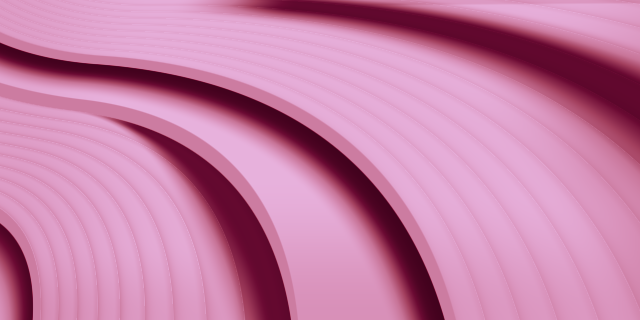
Give the GLSL for this background, as a WebGL 2 fragment shader.

```glsl
#version 300 es
precision highp float;

uniform vec2 u_resolution;
out vec4 fragColor;

#define LIP_TONE 0.66
#define UPPER_GROOVE 0.13
#define LOWER_GROOVE 0.20
#define LOWER_STEPS 9.0
#define BAND_START 6.0
#define BAND_END 9.3
#define FLOOR_FADE 0.20

// Tone 0..1 to colour, from deep wine to pale pink
vec3 palette(float tone) {
    vec3 ramp[6] = vec3[6](
        vec3(0.23, 0.00, 0.10), vec3(0.42, 0.04, 0.20), vec3(0.64, 0.25, 0.37),
        vec3(0.78, 0.45, 0.59), vec3(0.85, 0.57, 0.73), vec3(0.91, 0.70, 0.87));
    float t = clamp(tone, 0.0, 1.0) * 5.0;
    int i = int(min(t, 4.0));
    return mix(ramp[i], ramp[i + 1], t - float(i));
}

// Arch along the diagonal, flaring outwards before the bend
float arch(float s, float peak, float centre, float curve, float bend) {
    float flare = max(bend - s, 0.0);
    return peak - curve * (s - centre) * (s - centre) + flare * flare;
}

// Antialiased step across an edge
float edge(float e) {
    float w = 1.4 / u_resolution.y;
    return smoothstep(-w, w, e);
}

// Crease of a stacked sheet: sharp on one side, fading on the other
float groove(float q) {
    float f = fract(q);
    float w = clamp(fwidth(q), 0.04, 0.5);
    return exp(-6.0 * f) * smoothstep(0.0, w, f) + 0.35 * smoothstep(0.75, 1.0, f);
}

// Hollow at the lower left corner
float hollowTone(float depth) {
    return 0.08 + 0.74 * smoothstep(0.0, 0.22, depth);
}

// Stepped sheets between the hollow and the middle ribbon
float lowerTone(float s, float d, float inner, float outer, vec2 p) {
    float w = (d - inner) / max(outer - inner, 0.05);
    float tone = 0.87 + 0.08 * smoothstep(0.0, 0.5, p.x);
    tone -= 0.10 * smoothstep(0.25, 0.0, p.y);
    float width = 0.27 * smoothstep(0.55, 1.6, s);
    float lit = smoothstep(0.35 * width, 1.25 * width + 0.01, outer - d);
    lit = mix(1.0, lit, smoothstep(0.55, 0.85, s));
    float crease = LOWER_GROOVE * groove(w * LOWER_STEPS);
    return mix(0.17, tone, lit) - crease * mix(0.35, 1.0, lit);
}

// Smooth ribbon in the shade of the upper lip
float middleTone(float s, float depth, vec2 p) {
    float width = 0.10 + 0.03 * s;
    float lit = smoothstep(0.35 * width, 1.6 * width, depth);
    float tone = 0.99 - FLOOR_FADE * smoothstep(0.45, 0.0, p.y);
    tone -= 0.08 * smoothstep(0.4, 0.0, p.x);
    return mix(mix(0.03, 0.16, smoothstep(0.0, width, depth)), tone, lit);
}

// Fanned sheets with a dark fold at the upper right
float upperTone(float s, float e, vec2 p) {
    float q = e / (0.035 + 0.02 * s * s);
    float tone = 0.97 - 0.10 * smoothstep(0.5, 0.0, p.x);
    tone -= 0.13 * smoothstep(0.4, 0.0, p.y);
    tone -= 0.22 * smoothstep(4.0, 6.5, q) * smoothstep(1.7, 2.5, s);
    float fold = smoothstep(BAND_START, BAND_START + 2.2, q);
    fold *= 1.0 - smoothstep(BAND_END - 0.6, BAND_END + 1.0, q);
    fold *= smoothstep(0.55, 0.95, s);
    tone = mix(tone, 0.16, fold);
    // Rose rim along the top
    float rim = 0.984 + 0.008 * (p.x - 1.2);
    tone -= 0.12 * smoothstep(rim - 0.004, rim + 0.004, p.y) * smoothstep(1.1, 1.3, p.x);
    return tone - UPPER_GROOVE * groove(q + 0.1) * mix(1.0, 0.45, fold);
}

void main() {
    vec2 p = gl_FragCoord.xy / u_resolution.y;
    // Diagonal axes: s runs down to the right, d up to the right
    float s = p.x + 1.0 - p.y;
    float d = p.x - 1.0 + p.y;

    // Lower and upper border of each lip
    float hollowLow = arch(s, -0.695, 0.74, 1.55, 0.0);
    float hollowTop = arch(s, -0.645, 0.72, 1.40, 0.0);
    float middleLow = arch(s, 0.150, 1.26, 0.57, 0.57);
    float middleTop = arch(s, 0.213, 1.24, 0.59, 0.57);
    float upperLow = arch(s, 0.595, 1.65, 0.375, 0.5);
    float upperTop = arch(s, 0.653, 1.65, 0.38, 0.5);

    // Stack the parts from lower left to upper right
    float tone = hollowTone(hollowLow - d);
    tone = mix(tone, LIP_TONE, edge(d - hollowLow));
    tone = mix(tone, lowerTone(s, d, hollowTop, middleLow, p), edge(d - hollowTop));
    tone = mix(tone, LIP_TONE, edge(d - middleLow));
    tone = mix(tone, middleTone(s, upperLow - d, p), edge(d - middleTop));
    tone = mix(tone, LIP_TONE, edge(d - upperLow));
    tone = mix(tone, upperTone(s, d - upperTop, p), edge(d - upperTop));

    fragColor = vec4(palette(tone), 1.0);
}
```
